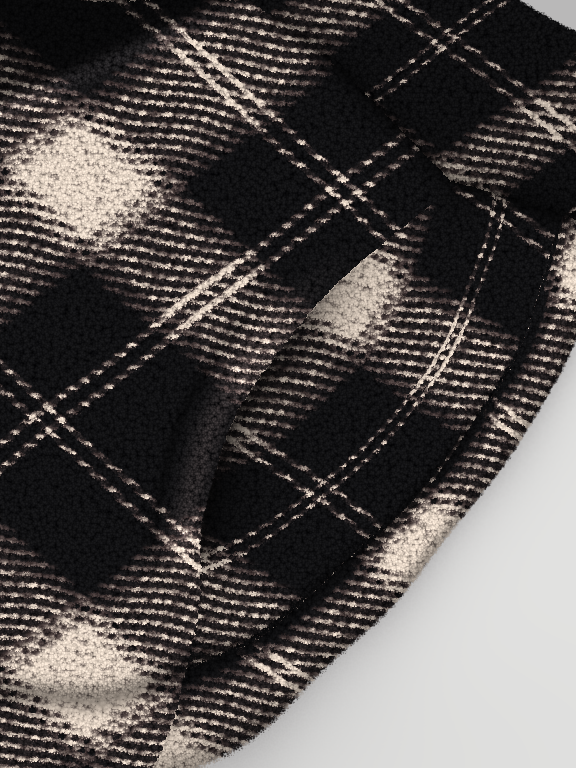
A WebGL 2 fragment shader for this texture:

```glsl
#version 300 es
precision highp float;
uniform vec2 u_resolution;
out vec4 outColor;

vec2 hash2(vec2 p) {
  return fract(sin(vec2(dot(p, vec2(127.1, 311.7)), dot(p, vec2(269.5, 183.3)))) * 4375.85);
}

// Cellular noise: distance to the nearest scattered point
float cellular(vec2 p) {
  vec2 id = floor(p), f = fract(p);
  float nearest = 1.0;
  for (int j = -1; j <= 1; j++)
    for (int i = -1; i <= 1; i++) {
      vec2 o = vec2(i, j);
      nearest = min(nearest, length(o + hash2(id + o) - f));
    }
  return nearest;
}

// Thread colour across one repeat: a pale band and a pair of thin lines
float threads(float v, float centre) {
  float d = abs(fract(v - centre + 0.5) - 0.5);
  float band = 0.6 * (1.0 - smoothstep(0.15, 0.185, d)) + 0.4 * (1.0 - smoothstep(0.1, 0.13, d));
  float l = abs(abs(fract(v + 0.5) - 0.5) - 0.024);
  return max(band, 1.0 - smoothstep(0.004, 0.014, l));
}

// Woven plaid: broken twill ribs where one set is pale, mottled where both are
vec3 tartan(vec2 st, vec2 p, float nap) {
  float warp = threads(st.x, 0.545), weft = threads(st.y, 0.575);
  float tuft = cellular(vec2(p.x * 46.0 + p.y * 12.0, p.y * 74.0 - p.x * 12.0));
  float rib = sin(6.283 * (69.0 * p.y - 12.0 * p.x) + 0.9 * sin(p.x * 41.0 + p.y * 23.0));
  float cross = sin(6.283 * (58.0 * p.x + 30.0 * p.y) + 0.9 * sin(p.y * 57.0));
  float over = smoothstep(-0.3, 1.0, rib + 0.35 * cross);
  float under = smoothstep(-0.3, 1.0, -rib + 0.35 * cross);
  float both = warp * weft;
  float k = 0.62 * (warp * over + weft * under) * (1.25 - 0.95 * tuft) * (1.0 - 0.4 * both);
  k += 0.13 * max(warp, weft) + 0.62 * both;
  float knots = smoothstep(-0.1, 0.8, rib * 0.65 + cross * 0.5 + 0.5 * (tuft - 0.45));
  k -= knots * smoothstep(0.1, 0.35, both) * mix(0.55, 0.3, smoothstep(0.5, 1.0, both));
  k *= 0.72 + 0.56 * nap;
  vec3 col = mix(vec3(0.05, 0.05, 0.056), vec3(0.235, 0.19, 0.187), smoothstep(0.02, 0.34, k));
  col = mix(col, vec3(0.86, 0.80, 0.74), smoothstep(0.24, 0.95, k));
  return col * (0.85 + 0.3 * nap) + 0.08 * (nap - 0.42);
}

void main() {
  float px = 1.0 / u_resolution.y;
  vec2 p = gl_FragCoord.xy / u_resolution * vec2(0.75, 1.0);
  p.y = 1.0 - p.y; // measured down from the top edge

  // Fuzzy pile
  float coarse = cellular(p * 150.0), fine = cellular(p * 330.0 + 7.0);
  float nap = clamp(1.15 - 0.7 * coarse - 0.65 * fine, 0.0, 1.0);
  vec2 q = p + 0.004 * vec2(coarse - 0.45, fine - 0.45)
         + 0.0018 * vec2(sin(p.y * 38.0), sin(p.x * 33.0));

  // Curved outline, pocket opening and waist seam
  float low = max(p.y - 0.586, 0.0);
  float radius = length(q - vec2(0.078, 0.169)) - 0.75 * low * low;
  float outline = radius - 0.7227;
  float drop = 0.72 - p.y;
  float curve = 0.262 + (drop > 0.0 ? 1.45 : -0.8) * drop * drop;
  float pocket = (q.x - curve) / sqrt(1.0 + 8.4 * drop * drop);
  float run = max(p.x - 0.326, 0.0);
  float seam = min(0.7 * run + 0.8 * run * run, 0.236 + 0.3 * (p.x - 0.586));
  float waist = (q.y - seam) * 0.75;

  // Plaid repeats of the cloth pieces; the rim beyond the side seam is shifted
  float bend = radius - 0.579;
  float rim = smoothstep(0.078, 0.086, bend);
  vec2 front = vec2(-(q.y - 0.915 * q.x + 0.159) / 0.648, (q.y + 0.77 * q.x - 0.595) / 0.651);
  vec2 side = vec2(-(q.y - 0.7 * q.x + 0.182) / 0.531 + 0.5 * rim, bend * 3.66 + 7.1 * bend * bend);
  vec2 belt = vec2(-(q.y - 0.75 * q.x + 0.383) / 0.52, (q.y + 0.75 * q.x - 0.488) / 0.352);
  float onSide = smoothstep(-0.002, 0.002, pocket);
  float onBelt = 1.0 - smoothstep(-0.002, 0.002, waist);
  vec2 st = pocket > 0.0 ? side : front;
  st = waist < 0.0 ? belt : st;
  vec3 cloth = tartan(st, q, nap);

  // Folds, stitched hem and pocket depth
  float opening = smoothstep(0.3, 0.5, p.y) * (1.0 - smoothstep(0.7, 0.76, p.y));
  cloth *= 1.0 - onSide * (1.0 - onBelt) * (0.15 + 0.7 * opening) * exp(-max(pocket, 0.0) * 34.0);
  cloth += vec3(0.17, 0.145, 0.14) * nap * opening * exp(-pow((pocket + 0.022) / 0.018, 2.0));
  cloth *= 1.0 - 0.35 * opening * exp(-pow((pocket + 0.062) / 0.008, 2.0));
  cloth *= 1.0 - 0.55 * smoothstep(0.3, 0.42, p.x) * exp(-abs(waist) * 75.0);
  cloth *= 1.0 - 0.15 * onBelt;
  cloth *= 1.0 - 0.4 * exp(-pow((bend - 0.082) / 0.009, 2.0)) * smoothstep(0.4, 0.6, p.y);
  cloth *= 1.0 - 0.35 * smoothstep(-0.02, 0.0, outline);

  // Dark cloth behind the upper left fold
  float fold = p.y + 0.45 * p.x - 0.135;
  cloth *= mix(0.5, 1.0, smoothstep(-0.012, 0.012, fold));
  cloth += vec3(0.1, 0.09, 0.09) * nap * exp(-pow((fold - 0.012) / 0.016, 2.0)) * (1.0 - smoothstep(0.2, 0.3, p.x));

  // Pale backdrop with a soft contact shadow
  vec3 backdrop = vec3(0.885, 0.885, 0.88) - 0.04 * smoothstep(0.7, 1.0, p.y) * (1.0 - p.x);
  backdrop -= vec3(0.16, 0.165, 0.16) * exp(-max(outline, 0.0) * 42.0);
  float corner = (0.55 * (q.x - 0.677) - q.y) * 0.88;
  float outside = max(smoothstep(-px, px * 2.0, outline), smoothstep(-px, px * 2.0, corner));
  outColor = vec4(mix(max(cloth, 0.0), backdrop, outside), 1.0);
}
```
